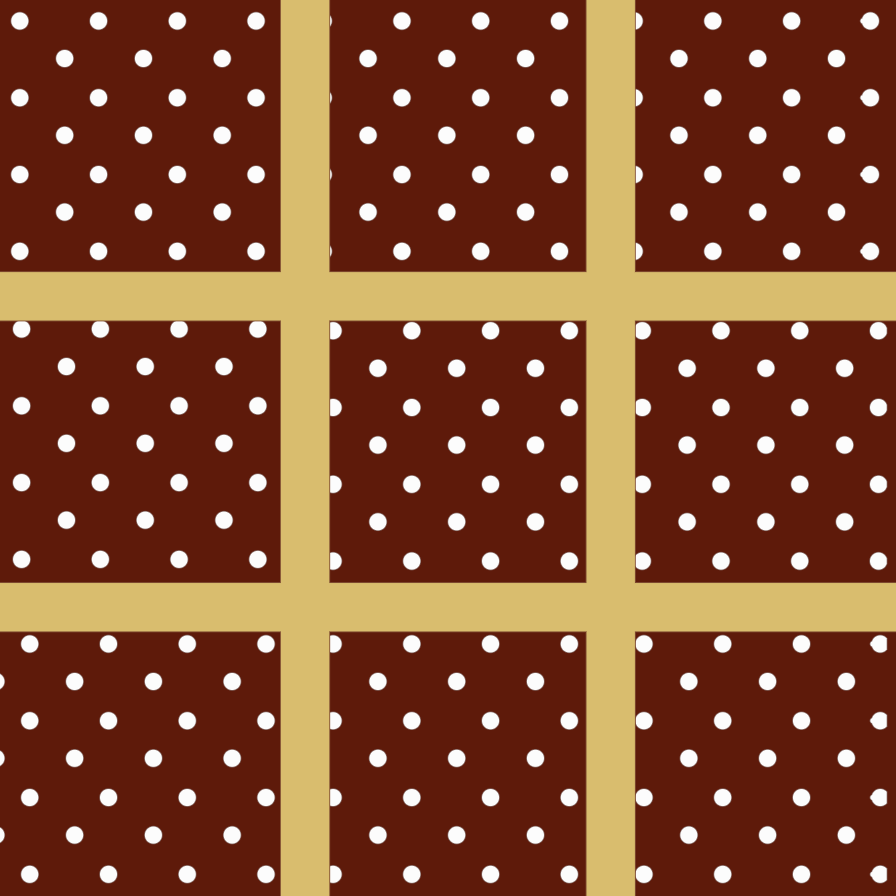
A Shadertoy shader for this pattern:

```glsl
// Colours
const vec3 MAROON = vec3(0.37, 0.10, 0.04);
const vec3 GOLD = vec3(0.85, 0.74, 0.43);
const vec3 SEAM = vec3(0.51, 0.31, 0.20);
const vec3 RIM = vec3(0.51, 0.40, 0.38);
const vec3 DOT = vec3(0.99);

// Gold bands, in canvas units
const vec2 FIRST_BAND = vec2(0.3405, 0.3223);
const vec2 BAND_PITCH = vec2(0.3411, 0.3470);
const float BAND_HALF = 0.0270;
const float SEAM_WIDTH = 0.0010;

// Dot lattice
const vec2 DOT_STEP = vec2(0.0879, 0.0857);
const vec2 STAGGER = vec2(0.0501, -0.0419);
const float DOT_RADIUS = 0.0095;
const float RIM_WIDTH = 0.0008;
const float CLIP_X = 0.9896;
const float NUB_RADIUS = 0.0030;
const float NUB_SHIFT = 0.0080;

// Lattice anchor of each panel, bottom row first
const vec2 ANCHOR[9] = vec2[9](
    vec2(0.0332, 0.2813), vec2(0.4596, 0.2813), vec2(0.8066, 0.2813),
    vec2(0.0241, 0.6328), vec2(0.4596, 0.6309), vec2(0.8047, 0.6309),
    vec2(0.0221, 0.9766), vec2(0.4486, 0.9766), vec2(0.7956, 0.9766));

float cover(float d, float px) {
    return clamp(0.5 - d / px, 0.0, 1.0);
}

vec2 toNearestDot(vec2 p) {
    return p - DOT_STEP * floor(p / DOT_STEP + 0.5);
}

float bandDistance(vec2 uv) {
    vec2 band = clamp(floor((uv - FIRST_BAND) / BAND_PITCH + 0.5), 0.0, 1.0);
    vec2 d = abs(uv - FIRST_BAND - band * BAND_PITCH) - BAND_HALF;
    return min(d.x, d.y);
}

float dotDistance(vec2 uv) {
    ivec2 panel = ivec2(clamp(floor((uv - FIRST_BAND) / BAND_PITCH) + 1.0, 0.0, 2.0));
    vec2 p = uv - ANCHOR[panel.y * 3 + panel.x];
    vec2 q = toNearestDot(p);
    float d = min(length(q), length(toNearestDot(p - STAGGER))) - DOT_RADIUS;

    // Flawed dots along the right edge: pinched or cut
    if (panel.x == 2 && panel.y != 1 && p.x > 1.5 * DOT_STEP.x)
        d = min(d, length(q + vec2(NUB_SHIFT, 0.0)) - NUB_RADIUS);
    return max(d, uv.x - CLIP_X);
}

void mainImage(out vec4 fragColor, in vec2 fragCoord) {
    vec2 uv = fragCoord / iResolution.xy;
    float px = 1.0 / min(iResolution.x, iResolution.y);

    // Dotted panels
    float spot = dotDistance(uv);
    vec3 col = mix(MAROON, RIM, cover(spot - RIM_WIDTH, px));
    col = mix(col, DOT, cover(spot, px));

    // Bands with a thin darker seam
    float band = bandDistance(uv);
    col = mix(col, SEAM, cover(band - SEAM_WIDTH, px));
    col = mix(col, GOLD, cover(band, px));

    fragColor = vec4(col, 1.0);
}
```
